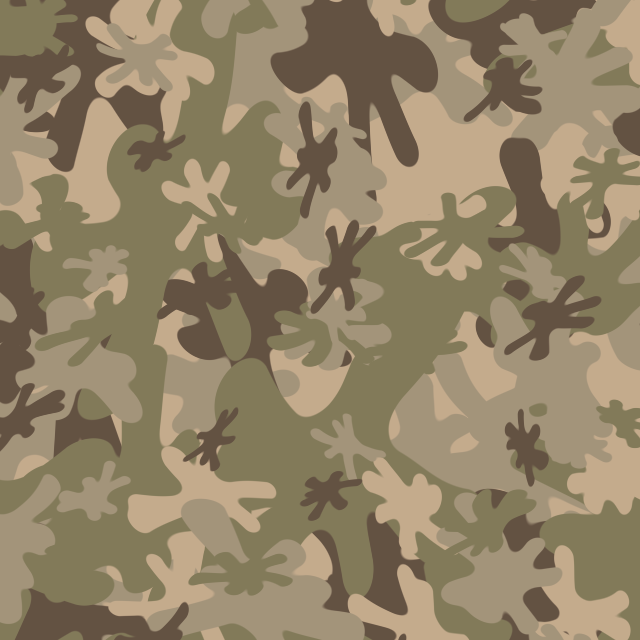
A WebGL 2 fragment shader for this pattern:

```glsl
#version 300 es
precision highp float;
precision highp int;
// Woodland camouflage: flat layers of knobbly splats painted over a tan ground.
// Each layer scatters one splat per cell of a jittered grid; a splat is a round
// core smoothly joined to random club-shaped arms, then stretched and tilted.

uniform vec2 u_resolution;
out vec4 fragColor;

const vec3 OLIVE = vec3(0.51, 0.48, 0.35);
const vec3 TAUPE = vec3(0.64, 0.58, 0.48);
const vec3 TAN   = vec3(0.77, 0.67, 0.55);
const vec3 BROWN = vec3(0.39, 0.32, 0.26);

// Cell size is in canvas heights, reach in cells, tilt in radians.
struct Layer { vec3 color; float cell; float reach; float stretch; float tilt; };
const Layer TAUPE_GROUND  = Layer(TAUPE, 0.28, 0.67, 1.10,  0.3);
const Layer BROWN_BANDS   = Layer(BROWN, 0.36, 0.58, 1.30, -0.8);
const Layer OLIVE_MASSES  = Layer(OLIVE, 0.38, 0.67, 1.25,  0.6);
const Layer TAN_SPLATS    = Layer(TAN,   0.33, 0.31, 1.15, -0.9);
const Layer TAUPE_SPLATS  = Layer(TAUPE, 0.36, 0.38, 1.10,  0.0);
const Layer OLIVE_FLECKS  = Layer(OLIVE, 0.30, 0.24, 1.30,  0.1);
const Layer TAUPE_FLECKS  = Layer(TAUPE, 0.31, 0.20, 1.15, -0.4);
const Layer BROWN_FLECKS  = Layer(BROWN, 0.28, 0.23, 1.30,  1.0);

const int   ARMS       = 7;
const float CORE       = 0.30;              // core radius, splat reach = 1
const float NECK       = 0.10;              // arm radius at the core
const vec2  TIP        = vec2(0.10, 0.19);  // range of arm radius at the tip
const vec2  ARM_LENGTH = vec2(0.40, 0.95);
const float ARM_JITTER = 0.75;              // share of the gap between arms
const float FILLET     = 0.12;              // roundness of the bays
const float WARP       = 0.05;              // bending of the outline
const float JITTER     = 0.60;              // placement range inside a cell
const float TILT_RANGE = 1.20;
const vec2  SIZE_RANGE = vec2(0.75, 1.15);
const float BOUND      = 1.40;              // beyond this a splat is skipped
const float TAU        = 6.28319;

// Integer hash of a cell and an index, giving three values in 0..1
vec3 hash(ivec2 cell, int index) {
    uvec3 v = uvec3(ivec3(cell, index)) * 1664525u + 1013904223u;
    v.x += v.y * v.z; v.y += v.z * v.x; v.z += v.x * v.y;
    v ^= v >> 16u;
    v.x += v.y * v.z; v.y += v.z * v.x; v.z += v.x * v.y;
    return vec3(v >> 8u) / 16777216.0;
}

float smoothMin(float a, float b, float k) {
    float h = max(k - abs(a - b), 0.0) / k;
    return min(a, b) - 0.25 * h * h * k;
}

// Signed distance to a splat of unit reach
float splat(vec2 p, ivec2 cell, int seed, float phase) {
    p += WARP * sin(5.0 * p.yx + TAU * vec2(phase, 3.0 * phase));
    float d = length(p) - CORE;
    for (int i = 0; i < ARMS; i++) {
        vec3 rnd = hash(cell, seed + i + 1);
        float angle = TAU * (phase + (float(i) + ARM_JITTER * (rnd.x - 0.5)) / float(ARMS));
        vec2 arm = mix(ARM_LENGTH.x, ARM_LENGTH.y, rnd.y) * vec2(cos(angle), sin(angle));
        float along = clamp(dot(p, arm) / dot(arm, arm), 0.0, 1.0);
        float radius = mix(NECK, mix(TIP.x, TIP.y, rnd.z), along);
        d = smoothMin(d, length(p - arm * along) - radius, FILLET);
    }
    return d;
}

// Distance to the nearest splat of a layer, in canvas heights
float layerDistance(vec2 uv, Layer layer, int seed) {
    vec2 grid = uv / layer.cell + 0.037 * float(seed);
    ivec2 home = ivec2(floor(grid));
    float nearest = 1.0;
    for (int y = -1; y <= 1; y++)
    for (int x = -1; x <= 1; x++) {
        ivec2 cell = home + ivec2(x, y);
        vec3 place = hash(cell, seed);
        vec3 form = hash(cell, seed + ARMS + 1);
        float size = layer.reach * mix(SIZE_RANGE.x, SIZE_RANGE.y, place.z);
        float tilt = layer.tilt + TILT_RANGE * (form.x - 0.5);
        vec2 p = grid - vec2(cell) - 0.5 - JITTER * (place.xy - 0.5);
        p = mat2(cos(tilt), -sin(tilt), sin(tilt), cos(tilt)) * p / size;
        p *= vec2(1.0 / layer.stretch, layer.stretch);
        if (dot(p, p) > BOUND * BOUND) continue;
        nearest = min(nearest, splat(p, cell, seed, form.y) * size * layer.cell);
    }
    return nearest;
}

// Lay one layer over the colour below, with an edge about a pixel wide
vec3 paint(vec3 below, vec2 uv, Layer layer, int seed) {
    float edge = 0.8 / u_resolution.y;
    float cover = 1.0 - smoothstep(-edge, edge, layerDistance(uv, layer, seed));
    return mix(below, layer.color, cover);
}

void main() {
    vec2 uv = gl_FragCoord.xy / u_resolution.y;
    vec3 color = TAN;
    color = paint(color, uv, TAUPE_GROUND, 10);
    color = paint(color, uv, BROWN_BANDS, 30);
    color = paint(color, uv, OLIVE_MASSES, 50);
    color = paint(color, uv, TAN_SPLATS, 70);
    color = paint(color, uv, TAUPE_SPLATS, 90);
    color = paint(color, uv, OLIVE_FLECKS, 110);
    color = paint(color, uv, TAUPE_FLECKS, 130);
    color = paint(color, uv, BROWN_FLECKS, 150);
    fragColor = vec4(color, 1.0);
}
```
